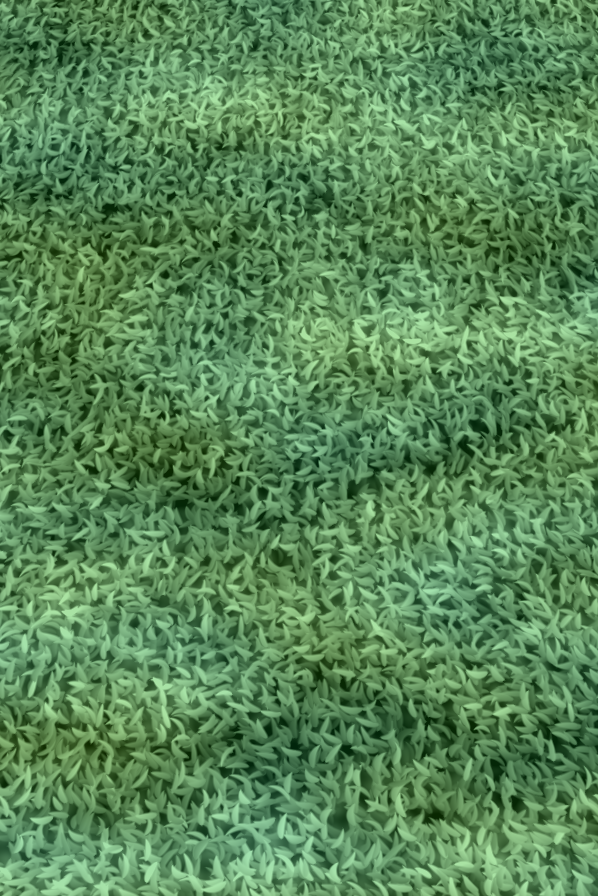
Give the GLSL for this texture, as a Shadertoy shader.

```glsl
// A lawn seen at a slant: layers of short, tapered, bent blades are scattered
// on a grid whose cells shrink towards the top. Deep layers are dark, upper ones
// light, and wide gradient noise adds sunlit and shaded bands.

#define NEAR_CELL 0.026   // cell size at the bottom, in canvas heights
#define FAR_CELL 0.015    // cell size at the top
#define LAYERS 7
#define HALF_LENGTH 0.58  // blade size, in cells
#define HALF_WIDTH 0.145
#define LEAN 2.3          // main blade direction, in radians
#define SPREAD 2.3        // random turn of single blades
#define SOFTNESS 0.0017   // edge blur, in canvas heights
#define PATCHES 0.36      // strength of the light and dark bands
#define SHADE vec3(0.02, 0.15, 0.02)
#define LIGHT vec3(0.59, 0.81, 0.58)

vec2 hash2(vec2 p) {
    vec3 q = fract(p.xyx * vec3(0.1031, 0.1030, 0.0973));
    q += dot(q, q.yzx + 33.33);
    return fract((q.xx + q.yz) * q.zy);
}

// Gradient noise, about -0.7 to 0.7
float cornerSlope(vec2 cell, vec2 offset) {
    float turn = 6.2832 * hash2(cell + 71.0).x;
    return dot(vec2(cos(turn), sin(turn)), offset);
}

float gradientNoise(vec2 p) {
    vec2 cell = floor(p), f = p - cell;
    vec2 w = f * f * f * (f * (f * 6.0 - 15.0) + 10.0);
    vec2 e = vec2(1.0, 0.0);
    float low = mix(cornerSlope(cell, f), cornerSlope(cell + e, f - e), w.x);
    float high = mix(cornerSlope(cell + e.yx, f - e.yx), cornerSlope(cell + 1.0, f - 1.0), w.x);
    return mix(low, high, w.y);
}

// Coverage (x) and tone offset (y) of one blade around its centre
vec2 blade(vec2 p, float angle, vec2 rnd, float blur) {
    vec2 axis = vec2(cos(angle), sin(angle));
    float along = dot(p, axis);
    float across = dot(p, vec2(-axis.y, axis.x));
    float halfLength = HALF_LENGTH * mix(0.65, 1.0, rnd.x);
    float s = along / halfLength;
    across += (rnd.y - 0.5) * 0.4 * (s * s - 0.3);
    float taper = sqrt(max(1.0 - s * s, 0.0)) * (1.0 - 0.3 * s);
    float halfWidth = HALF_WIDTH * mix(0.7, 1.15, rnd.y) * taper;
    float d = max(abs(across) - halfWidth, abs(along) - halfLength);
    float cover = 1.0 - smoothstep(-blur, blur, d);
    float tone = 0.09 * s - 0.5 * across;
    return vec2(cover, tone);
}

// Tone of the turf, from 0 in the gaps to 1 on the brightest blades
float turf(vec2 ground, float blur, float distance01) {
    float tone = 0.22 + 0.35 * gradientNoise(ground * 1.3);
    float spread = mix(SPREAD, SPREAD * 1.35, distance01);
    for (int layer = 0; layer < LAYERS; layer++) {
        float height = float(layer) / float(LAYERS - 1);
        vec2 shift = hash2(vec2(float(layer) * 7.0 + 3.0, 19.0)) * 40.0 + 60.0;
        vec2 p = ground + shift;
        vec2 home = floor(p);
        for (int j = -1; j <= 1; j++)
        for (int i = -1; i <= 1; i++) {
            vec2 cell = home + vec2(float(i), float(j));
            vec2 id = cell + float(layer) * 137.0;
            vec2 place = hash2(id);
            vec2 form = hash2(id + 311.0);
            vec2 look = hash2(id + 523.0);
            float flow = gradientNoise((cell - shift) * 0.13);
            float angle = LEAN + 1.6 * flow + spread * (look.x - 0.5);
            vec2 b = blade(p - cell - 0.5 - 0.7 * (place - 0.5), angle, form, blur);
            float bladeTone = mix(0.40, 0.82, height) + 0.38 * (look.y - 0.5) + b.y;
            tone = mix(tone, bladeTone, b.x);
        }
    }
    return tone;
}

void mainImage(out vec4 fragColor, in vec2 fragCoord) {
    vec2 uv = fragCoord / iResolution.y;

    // Perspective: cells shrink evenly with height
    float shrink = NEAR_CELL - FAR_CELL;
    float cellSize = NEAR_CELL - shrink * uv.y;
    float centre = 0.5 * iResolution.x / iResolution.y;
    vec2 ground = vec2((uv.x - centre) / cellSize, log(NEAR_CELL / cellSize) / shrink);

    float blur = max(SOFTNESS, 0.7 / iResolution.y) / cellSize;
    float tone = turf(ground, blur, uv.y);

    // Wide bands and smaller tufts of light and shade
    float bands = gradientNoise(uv * vec2(2.6, 7.0) + 4.3);
    bands += 0.6 * gradientNoise(uv * vec2(8.0, 15.0) + 17.0);
    bands += 0.4 * gradientNoise(uv * vec2(22.0, 34.0) + 31.0);
    tone = clamp(tone + PATCHES * bands, 0.0, 1.12);

    // Slight drift between warm and cool green
    float warmth = gradientNoise(uv * vec2(5.0, 9.0) + 9.0);
    vec3 color = mix(SHADE, LIGHT, tone) + warmth * vec3(0.05, 0.01, -0.07);
    fragColor = vec4(clamp(color, 0.0, 1.0), 1.0);
}
```
